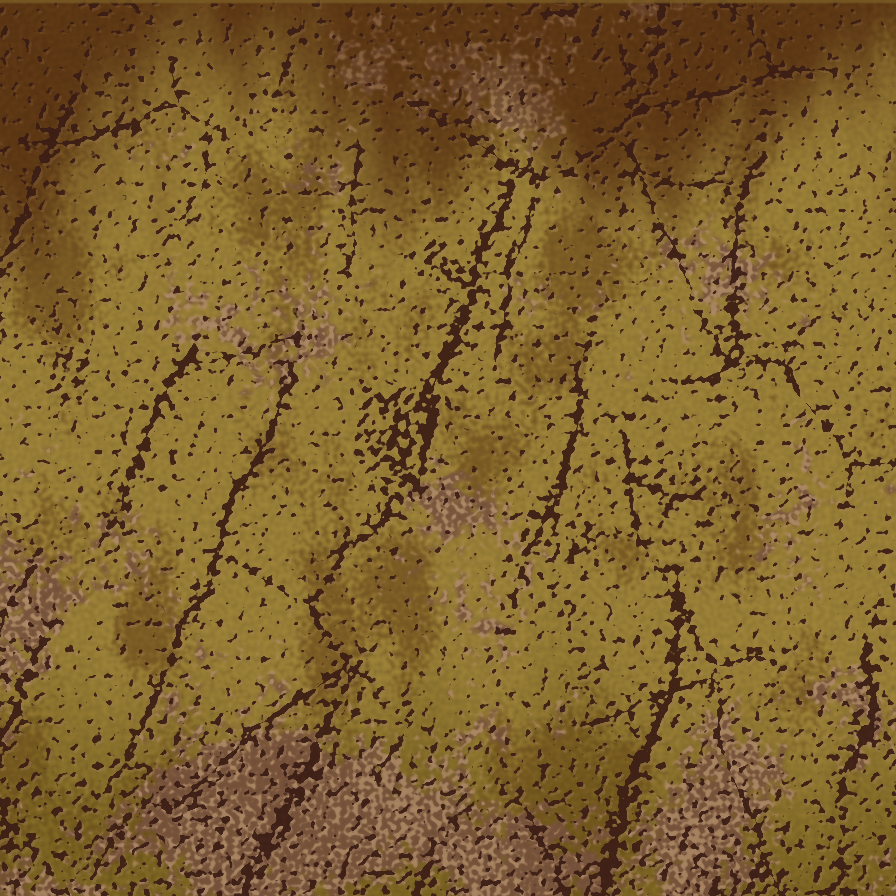
Give the GLSL for this texture, as a WebGL 1 fragment shader.

```glsl
precision highp float;
// Weathered ochre plaster: pitted, cracked, rust-stained above and worn to pink below.
uniform vec2 u_resolution;

const vec3 OCHRE = vec3(0.59, 0.49, 0.21);
const vec3 UMBER = vec3(0.48, 0.36, 0.14);
const vec3 RUST = vec3(0.35, 0.20, 0.07);
const vec3 CRACK_DARK = vec3(0.23, 0.11, 0.08);
const vec3 CLAY = vec3(0.47, 0.32, 0.25);
const vec3 PALE = vec3(0.65, 0.51, 0.40);

const float PIT_SCALE = 100.0;      // pit cells across the canvas
const float PIT_LEVEL = 0.37;       // higher gives fewer pits
const float FISSURE_COUNT = 4.6;    // long leaning fissures
const float FISSURE_WIDTH = 0.0055;
const float NET_SCALE = 5.0;        // cells of the fine crack net
const float NET_WIDTH = 0.0028;
const float RELIEF_STEP = 0.0026;   // reach of the lit rims

vec2 hash2(vec2 p) {
  vec3 q = fract(p.xyx * vec3(0.1031, 0.1030, 0.0973));
  q += dot(q, q.yzx + 33.33);
  return fract((q.xx + q.yz) * q.zy);
}

float slope(vec2 cell, vec2 offset) {
  return dot(normalize(hash2(cell) - 0.5), offset);
}

float gradientNoise(vec2 p) {
  vec2 i = floor(p), f = fract(p);
  vec2 e = vec2(0.0, 1.0);
  vec2 w = f * f * f * (f * (f * 6.0 - 15.0) + 10.0);
  return mix(mix(slope(i, f), slope(i + e.yx, f - e.yx), w.x),
             mix(slope(i + e.xy, f - e.xy), slope(i + e.yy, f - e.yy), w.x), w.y);
}

float fbm(vec2 p) {
  float sum = 0.0, amp = 1.0;
  for (int i = 0; i < 4; i++) {
    sum += amp * gradientNoise(p);
    p = p * 2.03 + 19.7;
    amp *= 0.5;
  }
  return sum;
}

// Distance to the border between the two nearest cell points.
float cellBorder(vec2 p) {
  vec2 i = floor(p), f = fract(p);
  vec2 near = vec2(9.0), second = vec2(9.0);
  for (int y = -1; y <= 1; y++) {
    for (int x = -1; x <= 1; x++) {
      vec2 g = vec2(float(x), float(y));
      vec2 r = g + hash2(i + g) - f;
      if (dot(r, r) < dot(near, near)) {
        second = near;
        near = r;
      } else if (dot(r, r) < dot(second, second)) {
        second = r;
      }
    }
  }
  return abs(dot(0.5 * (near + second), normalize(second - near)));
}

// Coverage of the dark hollows: pits, fissures, net cracks and crumbled spots.
float hollow(vec2 p) {
  vec2 q = p + 0.026 * vec2(fbm(p * 6.0), fbm(p * 6.0 + 41.0));
  q += 0.005 * gradientNoise(p * 48.0);

  float u = (q.x - q.y * mix(0.6, 0.15, p.x)) * FISSURE_COUNT + 0.2;
  float id = floor(u);
  float shift = 0.5 + 0.5 * (hash2(vec2(id + 20.0, 3.0)).x - 0.5);
  float fissure = abs(fract(u) - shift) / FISSURE_COUNT;
  float fissureOn = smoothstep(-0.22, 0.12, gradientNoise(vec2(id * 7.3 + 0.5, q.y * 3.5)));

  float net = cellBorder(q * NET_SCALE + 3.0) / NET_SCALE;
  float netOn = smoothstep(-0.16, 0.16, gradientNoise(p * 4.5 + 8.0));

  float damage = fissureOn * (0.68 * exp(-fissure / FISSURE_WIDTH) + 0.12 * exp(-fissure / 0.025));
  damage += netOn * (0.62 * exp(-net / NET_WIDTH) + 0.09 * exp(-net / 0.018));
  float crumble = fbm(p * 5.5 + 63.0);
  damage += 0.10 * crumble + 0.28 * smoothstep(0.30, 0.65, crumble);
  damage += 0.10 * smoothstep(0.25, 0.05, p.y);

  vec2 leaning = vec2(p.x - 0.3 * p.y, p.y);
  float grit = gradientNoise(leaning * PIT_SCALE) + 0.35 * gradientNoise(p * PIT_SCALE * 2.1);
  float soft = max(0.04, 45.0 / u_resolution.y);
  return smoothstep(PIT_LEVEL - soft, PIT_LEVEL + soft, grit + damage);
}

void main() {
  vec2 p = gl_FragCoord.xy / u_resolution.y;
  float fine = gradientNoise(p * 150.0);
  float mottle = fbm(p * vec2(7.0, 4.5) + 5.0);

  // Ochre wash with streaked rust running down from the top.
  vec3 color = mix(UMBER, OCHRE, smoothstep(-0.42, 0.0, mottle + 0.25 * fine));
  float streak = fbm(vec2(p.x * 6.0, p.y * 1.6) + 27.0);
  float sides = 0.10 * smoothstep(0.25, 0.05, p.x) + 0.06 * smoothstep(0.75, 1.0, p.x);
  float stain = smoothstep(0.72, 1.0, p.y + 0.24 * streak + sides + 0.03 * mottle);
  color = mix(color, RUST, 0.95 * stain);

  // Olive grime and exposed pink clay, densest near the foot.
  float foot = smoothstep(0.30, 0.0, p.y + 0.12 * streak);
  color = mix(color, vec3(0.42, 0.33, 0.09), 0.65 * foot);
  float bare = fbm(p * 5.0 + 90.0) + 0.42 * gradientNoise(p * 65.0) + 0.2 * fine;
  bare = smoothstep(0.24, 0.48, bare + 0.36 * foot - 0.08 * stain);
  vec3 clay = mix(CLAY, PALE, smoothstep(-0.05, 0.3, fine + 0.4 * mottle));
  color = mix(color, clay, bare * (0.85 - 0.4 * stain));
  color *= 1.0 + 0.10 * fine;

  // Dark hollows with a lit rim on their lower right side.
  float depth = hollow(p);
  float rim = max(hollow(p + RELIEF_STEP * vec2(-1.0, 1.0)) - depth, 0.0);
  color = mix(color, PALE, 0.32 * rim * (1.0 - 0.5 * stain));
  color = mix(color, CRACK_DARK, 0.92 * depth);

  // Thin pale lip along the upper edge.
  color = mix(color, UMBER, 0.8 * smoothstep(0.995, 0.998, p.y));
  gl_FragColor = vec4(color, 1.0);
}
```
